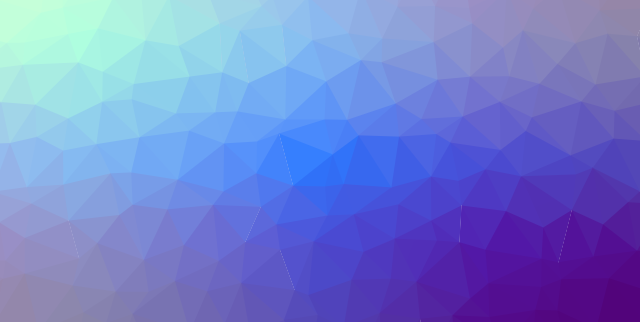
Reproduce this background procedurally as a Shadertoy shader.

```glsl
const vec2 GRID = vec2(18.0, 9.0);

vec2 hash2(vec2 p) {
    vec3 q = fract(vec3(p.xyx) * vec3(0.1031, 0.1030, 0.0973));
    q += dot(q, q.yzx + 33.33);
    return fract((q.xx + q.yz) * q.zy);
}

// Jittered grid vertex, in cell units
vec2 vertex(vec2 cell) {
    return cell + 0.72 * (hash2(cell + 37.0) - 0.5);
}

// Five-part palette in CIE Lab: mint, sky, blue, violet, plum
vec3 palette(float t) {
    vec3 lab = mix(vec3(96, -25, 14), vec3(94, -31, 7), clamp(t / 0.13, 0.0, 1.0));
    lab = mix(lab, vec3(81, -16, -18), clamp((t - 0.13) / 0.13, 0.0, 1.0));
    lab = mix(lab, vec3(53, 25, -74), clamp((t - 0.26) / 0.24, 0.0, 1.0));
    lab = mix(lab, vec3(28, 56, -67), clamp((t - 0.5) / 0.25, 0.0, 1.0));
    return mix(lab, vec3(20, 49, -44), clamp((t - 0.75) / 0.25, 0.0, 1.0));
}

vec3 labToRgb(vec3 lab) {
    float fy = (lab.x + 16.0) / 116.0;
    vec3 f = vec3(fy + lab.y / 500.0, fy, fy - lab.z / 200.0);
    vec3 xyz = mix((f - 0.1379) / 7.787, f * f * f, step(0.2069, f));
    xyz *= vec3(0.9505, 1.0, 1.089);
    vec3 rgb = vec3(dot(xyz, vec3(3.2406, -1.5372, -0.4986)),
                    dot(xyz, vec3(-0.9689, 1.8758, 0.0415)),
                    dot(xyz, vec3(0.0557, -0.2040, 1.0570)));
    rgb = clamp(rgb, 0.0, 1.0);
    return mix(12.92 * rgb, 1.055 * pow(rgb, vec3(1.0 / 2.4)) - 0.055, step(0.0031, rgb));
}

// Horizontal and vertical palettes blended equally
vec3 gradient(vec2 uv) {
    return labToRgb(0.5 * (palette(uv.x) + palette(1.0 - uv.y)));
}

// Signed distance to the line a-b, positive on its right
float edge(vec2 p, vec2 a, vec2 b) {
    vec2 d = normalize(b - a);
    return dot(p - a, vec2(d.y, -d.x));
}

float segment(vec2 p, vec2 a, vec2 b) {
    vec2 d = b - a;
    return length(p - a - d * clamp(dot(p - a, d) / dot(d, d), 0.0, 1.0));
}

// Flat facet, coloured at its centroid and weighted by coverage
vec4 facet(vec2 p, vec2 a, vec2 b, vec2 c, float pixel) {
    float dist = max(edge(p, a, b), max(edge(p, b, c), edge(p, c, a)));
    float cover = clamp(0.5 - dist / pixel, 0.0, 1.0);
    if (cover <= 0.0) return vec4(0.0);
    return vec4(gradient((a + b + c) / (3.0 * GRID)), 1.0) * cover;
}

void mainImage(out vec4 fragColor, in vec2 fragCoord) {
    vec2 uv = fragCoord / iResolution.xy;
    vec2 p = uv * GRID;
    float pixel = GRID.y / iResolution.y;
    vec4 sum = vec4(gradient(uv), 1.0) * 0.001;
    float hairline = 0.0;

    for (int y = -1; y <= 1; y++)
    for (int x = -1; x <= 1; x++) {
        vec2 cell = floor(p) + vec2(x, y);
        vec2 a = vertex(cell);
        vec2 b = vertex(cell + vec2(1, 0));
        vec2 c = vertex(cell + vec2(1, 1));
        vec2 d = vertex(cell + vec2(0, 1));

        // Split each quad along its shorter diagonal
        if (distance(a, c) < distance(b, d)) {
            sum += facet(p, a, b, c, pixel) + facet(p, a, c, d, pixel);
        } else {
            sum += facet(p, a, b, d, pixel) + facet(p, b, c, d, pixel);
        }

        // Rare pale seams
        float rare = step(0.95, hash2(cell + 91.0).x);
        float width = max(0.012, 0.5 * pixel);
        hairline = max(hairline, rare * (1.0 - smoothstep(0.0, width, segment(p, a, d))));
    }

    vec3 color = sum.rgb / sum.a;
    fragColor = vec4(mix(color, vec3(0.8, 0.8, 0.9), 0.25 * hairline), 1.0);
}
```
